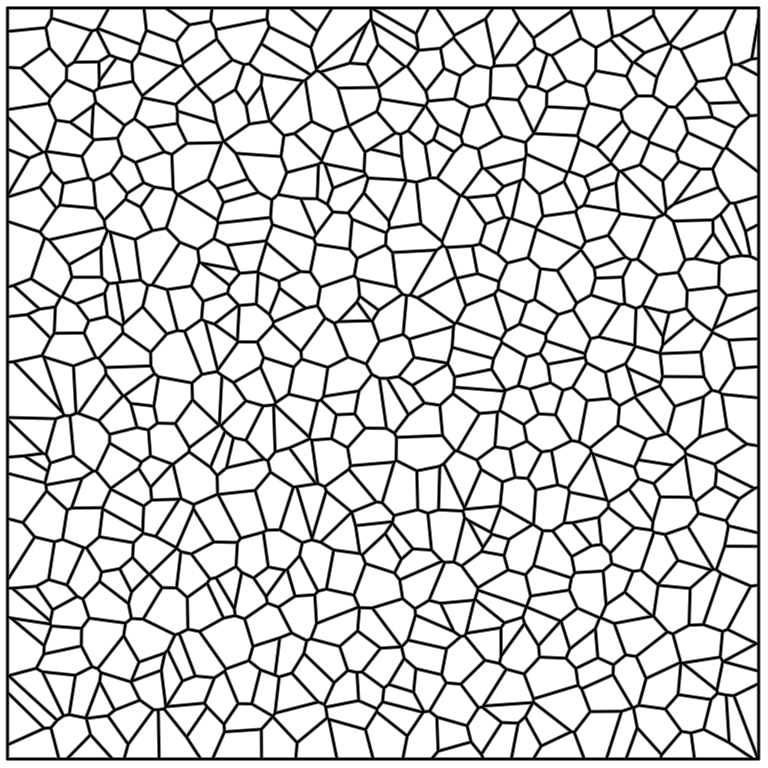
This pattern is drawn by a Shadertoy shader. Its source:

```glsl
const vec3 PAPER = vec3(1.0);
const vec3 INK = vec3(0.0);
const vec2 FRAME_MIN = vec2(0.0098, 0.0117);
const float FRAME_SIDE = 0.978;
const float GRID = 17.0;            // grid squares along one side of the frame
const int SEEDS_PER_SQUARE = 2;
const float HALF_LINE = 0.00195;    // half stroke width
const float SOFTNESS = 0.00113;     // half width of the edge ramp

vec2 hash2(vec3 p) {
    vec3 q = fract(p * vec3(0.1031, 0.1030, 0.0973));
    q += dot(q, q.yzx + 33.33);
    return fract((q.xx + q.yz) * q.zy);
}

// Random seed number k inside one grid square
vec2 seedPoint(vec2 square, int k) {
    return square + hash2(vec3(square + 7.0, 19.0 * float(k) + 5.0));
}

bool insideGrid(vec2 square, float count) {
    return all(greaterThanEqual(square, vec2(0.0))) && all(lessThan(square, vec2(count)));
}

vec2 nearestSeed(vec2 p, float count) {
    vec2 best = vec2(1e3);
    for (int y = -2; y <= 2; y++)
    for (int x = -2; x <= 2; x++) {
        vec2 square = floor(p) + vec2(x, y);
        if (!insideGrid(square, count)) continue;
        for (int k = 0; k < SEEDS_PER_SQUARE; k++) {
            vec2 seed = seedPoint(square, k);
            if (distance(p, seed) < distance(p, best)) best = seed;
        }
    }
    return best;
}

// Distance to the closest bisector between the nearest seed and its neighbours
float cellEdgeDistance(vec2 p, float count) {
    vec2 home = nearestSeed(p, count);
    float edge = 1e3;
    for (int y = -3; y <= 3; y++)
    for (int x = -3; x <= 3; x++) {
        vec2 square = floor(p) + vec2(x, y);
        if (!insideGrid(square, count)) continue;
        for (int k = 0; k < SEEDS_PER_SQUARE; k++) {
            vec2 seed = seedPoint(square, k);
            vec2 across = seed - home;
            float span = length(across);
            if (span > 1e-4)
                edge = min(edge, dot(0.5 * (home + seed) - p, across / span));
        }
    }
    return edge;
}

// Signed distance to a square, negative inside
float squareDistance(vec2 p, vec2 centre, float halfSide) {
    vec2 d = abs(p - centre) - halfSide;
    return length(max(d, 0.0)) + min(max(d.x, d.y), 0.0);
}

float stroke(float dist, float halfWidth, float soft) {
    return clamp((halfWidth + soft - dist) / (2.0 * soft), 0.0, 1.0);
}

void mainImage(out vec4 fragColor, in vec2 fragCoord) {
    vec2 uv = fragCoord / iResolution.xy;
    float soft = max(SOFTNESS, 0.58 / iResolution.y);

    // Frame
    float frame = squareDistance(uv, FRAME_MIN + 0.5 * FRAME_SIDE, 0.5 * FRAME_SIDE);
    float dist = abs(frame);

    // Cell walls, only within the frame
    if (frame < 0.0) {
        vec2 p = (uv - FRAME_MIN) / FRAME_SIDE * GRID;
        dist = min(dist, cellEdgeDistance(p, GRID) * FRAME_SIDE / GRID);
    }

    fragColor = vec4(mix(PAPER, INK, stroke(dist, HALF_LINE, soft)), 1.0);
}
```
